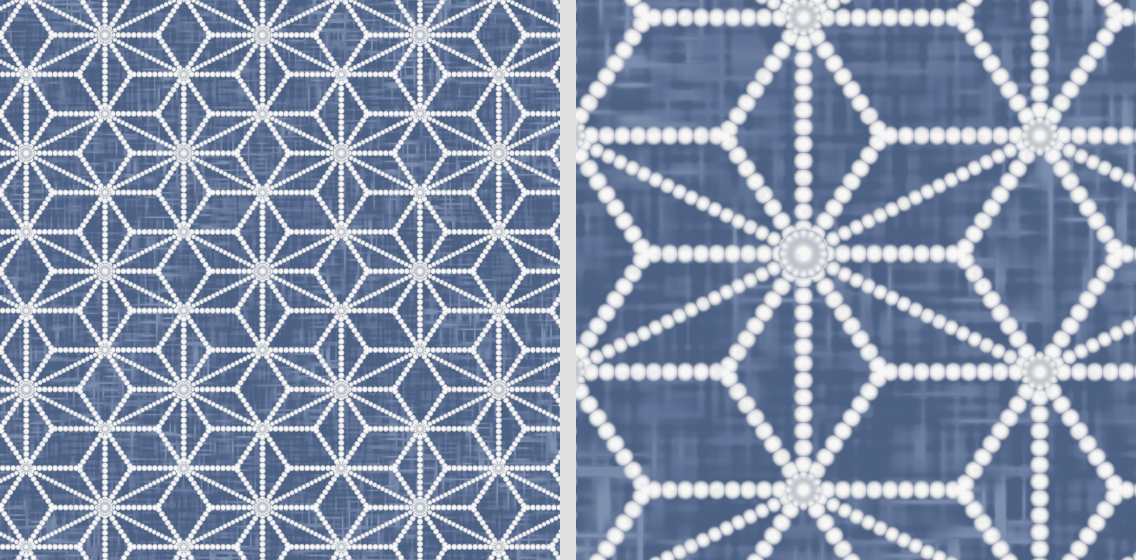
Left: the whole. Right: its middle third, enlarged.
A WebGL 1 fragment shader for this pattern:

```glsl
precision highp float;

uniform vec2 u_resolution;

const float STEP = 0.140625;             // lattice step as a share of the canvas
const vec2 CELL = vec2(2.0, 3.0);        // spacing of large stars, in steps
const vec2 STAR_ORIGIN = vec2(3.3333, 3.6667);
const vec2 TOP_NODE = vec2(0.0, 1.0);
const vec2 SIDE_NODE = vec2(1.0, 0.5);
const vec2 UPPER_JOINT = vec2(0.33333, 0.5);
const vec2 SIDE_JOINT = vec2(0.66667, 0.0);

const vec3 DARK_BLUE = vec3(0.30, 0.38, 0.515);
const vec3 MID_BLUE = vec3(0.385, 0.455, 0.595);
const vec3 PALE_THREAD = vec3(0.55, 0.62, 0.73);
const vec3 PEARL = vec3(0.97);
const vec3 PEARL_EDGE = vec3(0.83, 0.84, 0.855);
const vec3 GROOVE = vec3(0.74, 0.765, 0.80);

float hash(vec2 p) {
  vec3 q = fract(p.xyx * 0.1031);
  q += dot(q, q.yzx + 33.33);
  return fract((q.x + q.y) * q.z);
}

float noise(vec2 p) {
  vec2 i = floor(p);
  vec2 f = fract(p);
  f = f * f * (3.0 - 2.0 * f);
  float low = mix(hash(i), hash(i + vec2(1.0, 0.0)), f.x);
  float high = mix(hash(i + vec2(0.0, 1.0)), hash(i + 1.0), f.x);
  return mix(low, high, f.y);
}

// Woven cloth with irregular pale slubs in both directions
vec3 linen(vec2 uv) {
  float weft = noise(uv * vec2(30.0, 250.0));
  float warp = noise(uv * vec2(250.0, 30.0) + 71.0);
  float patches = noise(uv * 14.0 + 19.0);
  float weave = 0.5 * (weft + warp) + 0.2 * (patches - 0.5);
  vec3 cloth = mix(DARK_BLUE, MID_BLUE, smoothstep(0.28, 0.72, weave));
  float slub = smoothstep(0.62, 1.0, max(weft, warp) * (0.62 + 0.5 * patches));
  return mix(cloth, PALE_THREAD, 0.7 * slub);
}

// Offset from the nearest large star; the scaling makes the cells hexagonal
vec2 starOffset(vec2 p, vec2 cell) {
  vec2 a = p - cell * floor(p / cell + 0.5);
  vec2 shifted = p - 0.5 * cell;
  vec2 b = shifted - cell * floor(shifted / cell + 0.5);
  vec2 metric = vec2(0.866, 1.0);
  return length(a * metric) < length(b * metric) ? a : b;
}

// Distance to a row of round beads from a to b
float beadChain(vec2 p, vec2 a, vec2 b, float count, float radius) {
  vec2 along = b - a;
  float t = dot(p - a, along) / dot(along, along);
  float bead = clamp(floor(t * count), 0.0, count - 1.0);
  return length(p - a - along * (bead + 0.5) / count) - radius;
}

// Distance to a central bead circled by smaller ones
float rosette(vec2 p, float core, float ring, float count, float radius) {
  float sector = 6.283185 / count;
  float angle = atan(p.y, p.x + 1e-6);
  angle -= sector * floor(angle / sector + 0.5);
  vec2 folded = length(p) * vec2(cos(angle), sin(angle));
  return min(length(p) - core, length(folded - vec2(ring, 0.0)) - radius);
}

// Distance to all chains in one quadrant of a star
float starChains(vec2 q) {
  vec2 center = vec2(0.0);
  float d = beadChain(q, center, TOP_NODE, 14.0, 0.038);
  d = min(d, beadChain(q, center, SIDE_NODE, 20.0, 0.030));
  d = min(d, beadChain(q, center, SIDE_JOINT, 10.0, 0.037));
  d = min(d, beadChain(q, center, UPPER_JOINT, 9.0, 0.037));
  d = min(d, beadChain(q, UPPER_JOINT, TOP_NODE, 9.0, 0.037));
  d = min(d, beadChain(q, UPPER_JOINT, SIDE_NODE, 10.0, 0.037));
  d = min(d, beadChain(q, SIDE_JOINT, SIDE_NODE, 9.0, 0.037));
  float joints = min(length(q - UPPER_JOINT), length(q - SIDE_JOINT));
  return min(d, joints - 0.036);
}

float coverage(float d, float blur) {
  return 1.0 - smoothstep(-blur, blur, d);
}

void main() {
  vec2 uv = gl_FragCoord.xy / min(u_resolution.x, u_resolution.y);
  vec2 p = uv / STEP;
  float pixel = 1.0 / (STEP * min(u_resolution.x, u_resolution.y));
  float blur = max(0.8 * pixel, 0.009);

  vec2 q = abs(starOffset(p - STAR_ORIGIN, CELL));
  vec2 top = q - TOP_NODE;
  vec2 side = q - SIDE_NODE;
  vec2 node = length(top) < length(side) ? top : side;

  // Rosettes sit on discs that cut off the chains
  float disc = min(length(q) - 0.098, length(node) - 0.068);
  float beads = max(starChains(q), -disc);
  beads = min(beads, rosette(q, 0.044, 0.086, 16.0, 0.020));
  beads = min(beads, rosette(node, 0.036, 0.066, 12.0, 0.019));

  // Pearl shading with slight uneven wear
  float body = 1.0 - smoothstep(-0.022, -0.003, beads);
  float wear = 0.3 * smoothstep(0.55, 0.95, noise(p * 32.0));
  vec3 pearl = mix(PEARL_EDGE, PEARL, body * (1.0 - wear));

  vec3 color = mix(linen(uv), GROOVE, coverage(disc, blur));
  color = mix(color, pearl, coverage(beads, blur));
  gl_FragColor = vec4(color, 1.0);
}
```
